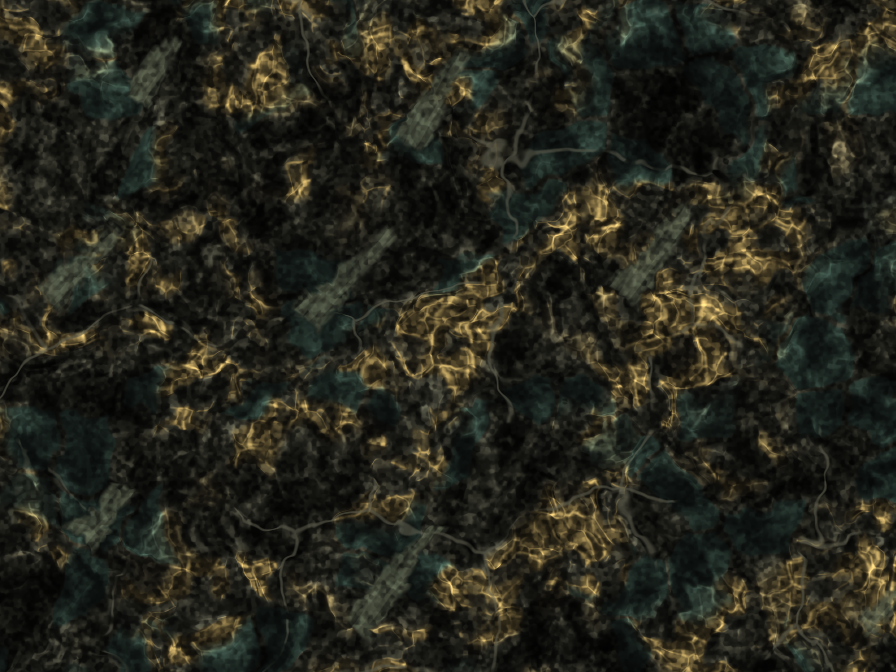
This texture is drawn by a WebGL 2 fragment shader. Its source:

```glsl
#version 300 es
precision highp float;

uniform vec2 u_resolution;
out vec4 fragColor;

#define CLUSTER_SCALE vec2(5.0, 8.0)
#define CRYSTAL_SCALE 11.0
#define VEIN_SCALE 18.0
#define CRACK_SCALE 4.0
#define GRIT_SCALE 155.0
#define SHARD_SCALE 2.6
#define SHARD_CHANCE 0.42
#define BASE_TONE 0.122
#define CONTRAST 0.78
#define GOLD vec3(1.17, 1.0, 0.60)
#define TEAL vec3(0.74, 1.08, 0.96)
#define OLIVE vec3(1.0, 1.0, 0.83)

vec2 hash22(vec2 c) {
    vec3 q = fract(c.xyx * vec3(0.1031, 0.1030, 0.0973));
    q += dot(q, q.yzx + 33.33);
    return fract((q.xx + q.yz) * q.zy);
}

mat2 rotation(float a) {
    return mat2(cos(a), -sin(a), sin(a), cos(a));
}

// Cellular noise: x = blended tone in -1..1, y = border distance, z = cell id
vec3 grains(vec2 p) {
    vec2 cell = floor(p), f = p - cell;
    float near = 9.0, second = 9.0, id = 0.0, sum = 0.0, total = 0.0;
    for (int y = -1; y <= 1; y++)
    for (int x = -1; x <= 1; x++) {
        vec2 o = vec2(x, y);
        vec2 d = o + 0.15 + 0.7 * hash22(cell + o) - f;
        float dist2 = dot(d, d);
        float tone = hash22(cell + o + 57.0).x;
        float weight = exp(-6.0 * dist2);
        sum += weight * (2.0 * tone - 1.0);
        total += weight;
        if (dist2 < near) {
            second = near;
            near = dist2;
            id = tone;
        } else {
            second = min(second, dist2);
        }
    }
    return vec3(sum / total, sqrt(second) - sqrt(near), id);
}

vec2 warpOffset(vec2 p) {
    return vec2(grains(p + 11.0).x, grains(p + 83.0).x);
}

// Slanted tapered slivers: x = coverage, yz = coordinates along and across
vec3 shards(vec2 p, float roughness) {
    vec2 grid = p * SHARD_SCALE, cell = floor(grid);
    vec3 result = vec3(0.0);
    for (int y = -1; y <= 1; y++)
    for (int x = -1; x <= 1; x++) {
        vec2 c = cell + vec2(x, y);
        vec2 h = hash22(c + 19.0), k = hash22(c + 131.0);
        if (k.x > SHARD_CHANCE) continue;
        vec2 d = (grid - c - 0.2 - 0.6 * h) / SHARD_SCALE;
        d = rotation(mix(0.7, 1.1, h.x)) * d;
        float halfLength = mix(0.045, 0.095, k.y);
        float taper = 1.0 - 0.45 * d.x / halfLength;
        float edge = max(abs(d.x) - halfLength, abs(d.y) - 0.016 * taper);
        float cover = 1.0 - smoothstep(-0.006, 0.005, edge + 0.007 * roughness);
        if (cover > result.x) result = vec3(cover, d);
    }
    return result;
}

void main() {
    vec2 p = gl_FragCoord.xy / u_resolution.y;
    vec2 q = p + 0.022 * warpOffset(p * 9.0) + 0.009 * warpOffset(p * 34.0);

    // Noise layers from broad clusters down to grit
    float cluster = grains(rotation(0.6) * q * CLUSTER_SCALE).x
                  + 0.6 * grains(q * 17.0 + 5.0).x;
    float medium = grains(q * 30.0 + 31.0).x;
    float fine = grains(q * 75.0 + 7.0).x;
    float grit = grains(p * GRIT_SCALE).x;

    // Flat crystals, some teal and some nearly black
    vec3 crystal = grains(q * CRYSTAL_SCALE + 3.0);
    float inside = smoothstep(0.02, 0.14, crystal.y);
    float quiet = inside * (1.0 - smoothstep(0.0, 0.6, cluster));
    float teal = quiet * smoothstep(0.58, 0.64, crystal.z);
    float black = quiet * (1.0 - smoothstep(0.20, 0.26, crystal.z));

    // Broken filaments gathered in the golden clusters
    float golden = smoothstep(-0.25, 0.6, cluster);
    float vein = 1.0 - smoothstep(0.0, 0.17, grains(q * VEIN_SCALE).y);
    float hair = 1.0 - smoothstep(0.0, 0.22, grains(q * VEIN_SCALE * 2.3 + 9.0).y);
    float veins = vein * smoothstep(-0.3, 0.4, medium)
                + 0.7 * hair * smoothstep(-0.2, 0.5, fine + medium);

    // Log tone, compressed in the highlights
    float level = 0.75 * cluster + 0.9 * medium
                + (fine + 0.9 * grit) * (1.0 - 0.5 * teal)
                + 1.3 * veins * (0.15 + 0.85 * golden)
                + 0.35 * teal - 0.7 * black - 0.16;
    float tone = BASE_TONE * exp(CONTRAST * level);
    tone /= 1.0 + 0.9 * tone;

    vec3 tint = mix(OLIVE, GOLD, golden * smoothstep(-0.5, 0.5, medium + 0.6 * veins));
    tint = mix(tint, TEAL, 0.85 * teal);
    vec3 color = tone * tint;

    // Pale interrupted cracks
    float crack = 1.0 - smoothstep(0.004, 0.03, grains(q * CRACK_SCALE + 23.0).y);
    crack *= smoothstep(0.0, 0.5, grains(p * 6.0 + 47.0).x + 0.3 * fine);
    color = mix(color, vec3(0.36, 0.36, 0.30), 0.6 * crack);

    // Streaked grey-green slivers
    vec3 shard = shards(p, medium + fine);
    float streak = grains(shard.yz * vec2(28.0, 170.0) + 61.0).x;
    vec3 sliver = vec3(0.27, 0.29, 0.23) * (1.0 + 0.35 * streak + 0.3 * grit + 0.25 * fine);
    color = mix(color, sliver, 0.85 * shard.x);

    fragColor = vec4(clamp(color, 0.0, 1.0), 1.0);
}
```
